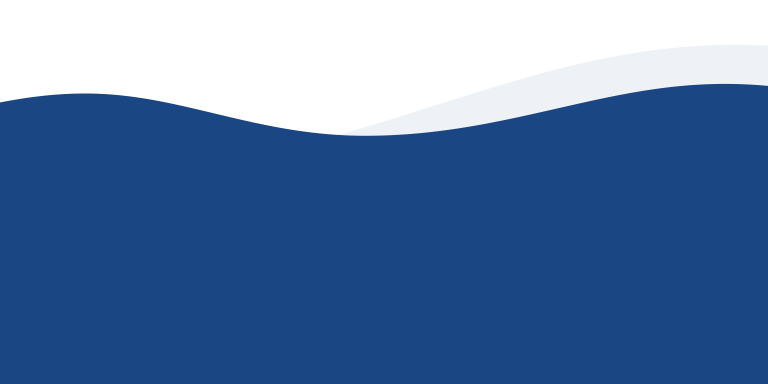
Reproduce this background procedurally as a Shadertoy shader.

```glsl
// A deep blue field under a white sky, with a pale grey swell behind its right side.
// Each rim is a height curve built from cosine arcs between crests and troughs;
// the layers are painted back to front with edges about one pixel soft.

const float PI = 3.14159265;

// Height of the blue rim: crest, trough, crest, with a slightly broadened trough.
float frontRim(float x) {
    const float troughX = 0.951;
    bool left = x < troughX;
    float halfWave = left ? 0.729 : 0.937;
    float crest = left ? 0.7565 : 0.7815;
    float phase = PI * (x - troughX) / halfWave;
    float rim = mix(0.6464, crest, 0.5 - 0.5 * cos(phase));
    float broaden = 0.0036 * step(-PI, phase);
    return rim - broaden * sin(phase) * sin(phase);
}

// Height of the grey swell, cresting near the right border.
float backRim(float x) {
    return 0.7253 + 0.158 * cos(PI * (x - 1.914) / 1.5625);
}

// Coverage of the area below a rim.
float below(float rim, float y) {
    return clamp(0.5 + (rim - y) * iResolution.y, 0.0, 1.0);
}

void mainImage(out vec4 fragColor, in vec2 fragCoord) {
    // Canvas units: x runs 0 to 2, y runs 0 to 1.
    vec2 p = fragCoord / iResolution.xy * vec2(2.0, 1.0);

    vec3 white = vec3(1.0);
    vec3 paleGrey = vec3(0.932, 0.945, 0.963);
    vec3 deepBlue = vec3(0.102, 0.274, 0.514);

    // Sky, back swell, front field
    vec3 color = mix(white, paleGrey, below(backRim(p.x), p.y));
    color = mix(color, deepBlue, below(frontRim(p.x), p.y));

    fragColor = vec4(color, 1.0);
}
```
